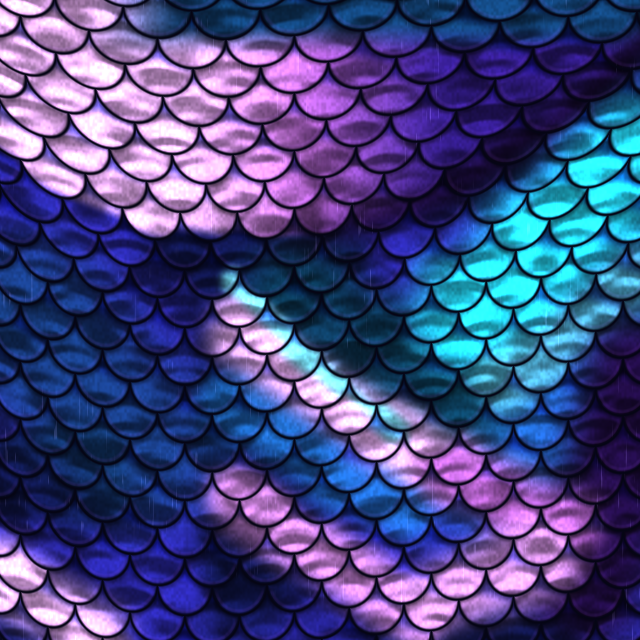
This pattern is drawn by a Shadertoy shader. Its source:

```glsl
#define RADIUS 0.0428
#define ROW_STEP 0.0450
#define ANCHOR vec2(0.46, 0.54)
#define LINE_WIDTH 0.042
#define TOP_STRETCH 0.20
#define SHEEN_RIPPLE 0.75
#define SCALE_JITTER 0.022
#define SCRATCHES 0.20
#define GRAIN 0.22

const vec3 NAVY   = vec3(0.05, 0.07, 0.25);
const vec3 INDIGO = vec3(0.13, 0.12, 0.52);
const vec3 VIOLET = vec3(0.17, 0.06, 0.36);
const vec3 BLUE   = vec3(0.10, 0.38, 0.68);
const vec3 TEAL   = vec3(0.03, 0.19, 0.27);
const vec3 CYAN   = vec3(0.14, 0.84, 0.95);
const vec3 PURPLE = vec3(0.62, 0.34, 0.70);
const vec3 PINK   = vec3(0.90, 0.67, 0.94);
const vec3 ICE    = vec3(0.78, 0.92, 0.98);

float hash(vec2 p) {
    vec3 q = fract(p.xyx * 0.1031);
    q += dot(q, q.yzx + 33.33);
    return fract((q.x + q.y) * q.z);
}

float noise(vec2 p) {
    vec2 i = floor(p), f = fract(p);
    f *= f * (3.0 - 2.0 * f);
    return mix(mix(hash(i), hash(i + vec2(1, 0)), f.x),
               mix(hash(i + vec2(0, 1)), hash(i + vec2(1, 1)), f.x), f.y);
}

// Brush stroke from a to b with a flat core
float stroke(vec2 p, vec2 a, vec2 b, float width) {
    vec2 ab = b - a;
    float t = clamp(dot(p - a, ab) / dot(ab, ab), 0.0, 1.0);
    float d = length(p - a - ab * t) / width;
    return exp(-d * d * d * d);
}

// Bent cloth coordinates: scales have radius 1, rows are 1 apart
vec2 clothCoords(vec2 p) {
    float left = max(0.4 - p.x, 0.0);
    float sag = 0.07 * (p.x - ANCHOR.x) + 0.45 * left * left;
    float stretch = 1.0 - TOP_STRETCH * smoothstep(0.55, 0.95, p.y);
    return vec2((p.x - ANCHOR.x) * stretch / RADIUS, (p.y - ANCHOR.y - sag) / ROW_STEP);
}

vec2 fromRow(vec2 q, float row) {
    return vec2(mod(q.x + mod(row, 2.0) + 1.0, 2.0) - 1.0, q.y - row);
}

// Offset from the centre of the topmost scale covering q
vec2 scaleLocal(vec2 q) {
    float row = ceil(q.y);
    vec2 local = fromRow(q, row);
    return length(local) < 1.0 ? local : fromRow(q, row - 1.0);
}

float scaleEdge(vec2 s) {
    float rim = 1.0 - length(vec2(s.x, min(s.y, 0.0)));
    float sides = length(vec2(1.0 - abs(s.x), 1.0 - s.y)) - 1.0;
    return min(rim, sides);
}

// Iridescent colour over the folds
vec3 foldColour(vec2 p) {
    vec3 c = mix(NAVY, INDIGO, smoothstep(0.35, 0.75, noise(p * 8.0 + 3.0)));
    c = mix(c, BLUE * 0.55, 0.75 * stroke(p, vec2(0.03, 0.52), vec2(0.22, 0.30), 0.13));
    c = mix(c, BLUE, 0.8 * stroke(p, vec2(0.36, 0.37), vec2(0.62, 0.20), 0.05));

    // Right panel
    c = mix(c, BLUE, 0.85 * stroke(p, vec2(0.74, 0.34), vec2(1.0, 0.70), 0.17));
    c = mix(c, TEAL, 0.9 * stroke(p, vec2(0.46, 0.54), vec2(0.70, 0.37), 0.09));
    c = mix(c, CYAN, stroke(p, vec2(0.74, 0.51), vec2(0.98, 0.75), 0.095));
    c = mix(c, mix(CYAN, ICE, 0.45) * 0.8, 0.7 * stroke(p, vec2(0.79, 0.40), vec2(1.0, 0.57), 0.05));
    c = mix(c, VIOLET * 0.6, stroke(p, vec2(1.0, 0.42), vec2(0.92, 0.08), 0.085));

    // Bright creases
    c = mix(c, PINK, stroke(p, vec2(0.37, 0.48), vec2(0.70, 0.265), 0.052));
    c = mix(c, PURPLE, stroke(p, vec2(0.70, 0.26), vec2(0.89, 0.18), 0.055));
    c = mix(c, mix(CYAN, ICE, 0.5), stroke(p, vec2(0.36, 0.56), vec2(0.62, 0.33), 0.02));
    c = mix(c, mix(PURPLE, PINK, 0.4), stroke(p, vec2(0.36, 0.23), vec2(0.66, 0.03), 0.045));
    c = mix(c, mix(PURPLE, PINK, 0.6), stroke(p, vec2(0.67, 0.06), vec2(0.84, 0.13), 0.06));
    c = mix(c, PINK, stroke(p, vec2(0.0, 0.10), vec2(0.15, 0.01), 0.055));

    // Upper fold
    float x = p.x - 0.4;
    float above = p.y - 0.63 - 0.85 * x * x;
    vec3 upper = mix(PINK, PURPLE, smoothstep(0.25, 0.52, p.x));
    upper = mix(upper, mix(VIOLET, INDIGO, 0.4), smoothstep(0.43, 0.72, p.x));
    float topBand = smoothstep(0.91, 0.96, p.y) * smoothstep(0.12, 0.28, p.x);
    upper = mix(upper, BLUE * 0.55, topBand);
    c = mix(c, upper, smoothstep(-0.01, 0.01, above));
    float crease = exp(-above * above * 900.0) * smoothstep(0.3, 0.6, p.x);
    return mix(c, VIOLET * 0.4, 0.85 * crease);
}

void mainImage(out vec4 fragColor, in vec2 fragCoord) {
    vec2 uv = fragCoord / iResolution.y;
    vec2 q = clothCoords(uv);
    vec2 s = scaleLocal(q);
    vec2 id = floor(q - s + 0.5) + 64.0;
    float edge = scaleEdge(s);

    // Each scale reflects its own slightly tilted patch
    vec2 tilt = (vec2(hash(id), hash(id + 19.0)) - 0.5) * SCALE_JITTER;
    vec3 c = foldColour(uv - s * RADIUS * 0.2 + tilt);

    // Blue root with a crisp slanted border, rippled sheen
    float slant = s.y + 0.3 * s.x + 0.5 * (hash(id + 7.0) - 0.5);
    c = mix(c, c * vec3(0.45, 0.52, 0.85), smoothstep(0.05, 0.6, slant));
    float ripple = noise(vec2(s.x * 0.9, s.y * 3.5 + s.x * s.x) + id * 7.3);
    c *= 1.0 + SHEEN_RIPPLE * (smoothstep(0.15, 0.8, ripple) - 0.5);

    // Rounded shading and a faint lit rim
    c *= mix(0.62, 1.06, smoothstep(0.0, 0.26, edge));
    float rim = smoothstep(0.05, 0.11, edge) * smoothstep(0.24, 0.13, edge) * smoothstep(0.0, -0.4, s.y);
    c += rim * (0.12 * c + vec3(0.06, 0.03, 0.09));

    // Fine scratches and fabric grain
    float scratch = smoothstep(0.83, 1.0, noise(uv * vec2(330.0, 28.0)));
    scratch *= smoothstep(0.45, 0.8, noise(uv * 9.0 + 40.0));
    c += SCRATCHES * scratch * vec3(0.6, 0.55, 0.8);
    c *= 1.0 + GRAIN * (noise(uv * vec2(260.0, 190.0)) - 0.5);

    // Dark outlines
    float soft = 0.014 + 0.7 / (iResolution.y * RADIUS);
    float face = smoothstep(LINE_WIDTH - soft, LINE_WIDTH + soft, edge);
    fragColor = vec4(mix(vec3(0.02, 0.02, 0.08), c, face), 1.0);
}
```
